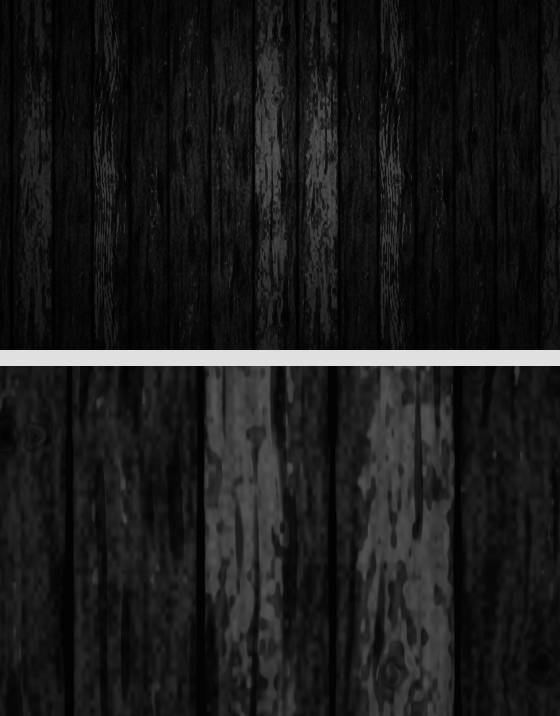
Top, the full canvas; bottom, a detail of the centre.
A WebGL 1 fragment shader for this texture:

```glsl
precision highp float;
// Dark weathered wooden planks: a square tile of seven upright boards repeats
// across and down. Stretched periodic noise gives grain and flaking paint,
// knots bend the grain, and a broad vignette dims the repeats off centre.

uniform vec2 u_resolution;

const float TAU = 6.28319;
const float TILE = 0.8167;         // tile side, in canvas heights
const float TILE_LEFT = 0.0333;    // first board seam, in canvas heights
const float BOARDS = 7.0;
const float SEAM_HALF = 0.0042;    // half width of a gap, in tiles
const vec3 GAP = vec3(0.012);
const vec3 WOOD_DARK = vec3(0.030);
const vec3 WOOD_LIGHT = vec3(0.185);
const vec3 PAINT = vec3(0.330);

float hash(vec2 p) {
  return fract(sin(dot(p, vec2(127.1, 311.7))) * 43758.55);
}

// Value noise over a unit tile, wrapping after "cells" cells.
float noise(vec2 uv, vec2 cells) {
  vec2 p = uv * cells;
  vec2 i = floor(p);
  vec2 f = fract(p);
  f = f * f * (3.0 - 2.0 * f);
  vec2 a = mod(i, cells);
  vec2 b = mod(i + 1.0, cells);
  vec2 seed = cells * 0.37;
  return mix(mix(hash(a + seed), hash(vec2(b.x, a.y) + seed), f.x),
             mix(hash(vec2(a.x, b.y) + seed), hash(b + seed), f.x), f.y);
}

// Left edge of a board; widths swell and shrink gently over the tile.
float seamAt(float board) {
  float t = board / BOARDS;
  return t - 0.01013 + 0.0135 * cos(TAU * (t - 0.115));
}

float isBoard(float board, float n) {
  return 1.0 - step(0.5, abs(board - n));
}

// Two knots on every board, given by its number and by 0 or 1.
vec2 knotPlace(float board, float twin, float left, float width) {
  float across = mix(0.5 + 0.36 * sin(4.7 * board), 0.72, twin);
  float up = 0.255 + 0.57 * board + 0.2 * mod(board + 1.0, 2.0);
  return vec2(left + width * across, fract(up + 0.12 * (board - 4.0) * twin));
}

// Where paint survives on a board, from 0 to 1.
float paintCover(float board, float across) {
  float worn = isBoard(board, 0.0);
  float swirled = isBoard(board, 2.0);
  float bright = isBoard(board, 6.0);
  float centre = 0.5 + 0.12 * worn - 0.23 * swirled - 0.14 * bright;
  float amount = 0.22 + 0.52 * worn + 0.46 * swirled + 0.66 * bright;
  float offset = (across - centre) / (0.42 - 0.08 * swirled);
  return amount * exp(-offset * offset * offset * offset);
}

void main() {
  vec2 p = gl_FragCoord.xy / u_resolution.y;
  vec2 tile = fract((p - vec2(TILE_LEFT, 0.0)) / TILE);
  float pixel = 1.0 / (u_resolution.y * TILE);

  // Find the board below this point.
  float board = 0.0;
  for (int i = 1; i < 7; i++) {
    board += step(seamAt(float(i)), tile.x);
  }
  float left = seamAt(board);
  float width = seamAt(board + 1.0) - left;
  float across = (tile.x - left) / width;

  // Knots push the grain aside and leave dark rings.
  vec2 grainUv = tile;
  float knotDark = 0.0;
  float knotRings = 0.0;
  for (int i = 0; i < 2; i++) {
    float twin = float(i);
    vec2 d = tile - knotPlace(board, twin, left, width);
    d.y = fract(d.y + 0.5) - 0.5;
    float size = 0.010 + 0.006 * hash(vec2(board, twin + 3.0));
    float r = length(d * vec2(1.0, 0.75)) / size;
    r += 0.9 * (noise(tile, vec2(90.0)) - 0.5);
    grainUv.x -= 0.75 * d.x * exp(-0.25 * r * r);
    knotDark += exp(-3.5 * r * r) + 0.5 * exp(-16.0 * (r - 1.1) * (r - 1.1));
    knotRings += sin(8.0 * r) * exp(-0.7 * r * r);
  }

  // Wavering grain, with each board cut from another length.
  grainUv.y += 0.37 * board;
  grainUv.x += 0.014 * (noise(grainUv, vec2(9.0, 5.0)) - 0.5);
  float fine = noise(grainUv, vec2(150.0, 18.0));
  float coarse = noise(grainUv, vec2(84.0, 6.0));
  float speckle = noise(grainUv, vec2(200.0, 110.0));
  float blotch = noise(grainUv, vec2(16.0, 9.0));
  float grain = 0.34 * fine + 0.2 * coarse + 0.3 * speckle + 0.16 * blotch;
  float crack = smoothstep(0.68, 0.84, noise(grainUv, vec2(90.0, 6.0)));

  float tone = 0.9 + 0.2 * cos(TAU * (board - 5.7) / BOARDS);
  vec3 color = mix(WOOD_DARK, WOOD_LIGHT, smoothstep(0.15, 0.9, grain)) * tone;

  // Arched growth lines shape the paint on the swirled board.
  float arch = noise(grainUv, vec2(14.0, 4.0)) + 1.6 * across;
  float lines = 0.5 + 0.5 * sin(TAU * 6.0 * arch);
  float swirl = isBoard(board, 2.0) * (0.26 * lines - 0.13);

  // Paint dust, then fine flakes broken up along the grain.
  float cover = paintCover(board, across);
  float patches = noise(grainUv, vec2(22.0, 6.0));
  float flake = 0.30 * noise(grainUv, vec2(115.0, 24.0))
              + 0.30 * noise(grainUv, vec2(170.0, 72.0))
              + 0.18 * blotch + 0.22 * patches;
  float limit = 0.80 - 0.42 * cover;
  float paint = smoothstep(-0.06, 0.07, flake + swirl - limit);
  color += PAINT * 0.22 * cover * patches;
  color = mix(color, PAINT * (0.55 + 0.7 * grain), 0.85 * paint);
  color *= 1.0 - 0.62 * crack;
  color *= 1.0 + 0.3 * knotRings;
  color *= 1.0 - 0.75 * clamp(knotDark, 0.0, 1.0);

  // Gaps between boards, with soft shade along the edges.
  float edge = min(tile.x - left, left + width - tile.x);
  edge += 0.003 * (noise(tile, vec2(4.0, 24.0)) - 0.5);
  color *= mix(0.6, 1.0, smoothstep(0.0, 0.013, edge));
  color = mix(GAP, color, smoothstep(-pixel, pixel, edge - SEAM_HALF));

  // Light pools near the middle of the canvas.
  vec2 fromLight = gl_FragCoord.xy / u_resolution - vec2(0.5, 0.54);
  float light = 0.2 + 0.8 * exp(-5.0 * dot(fromLight, fromLight));
  gl_FragColor = vec4(color * light, 1.0);
}
```
